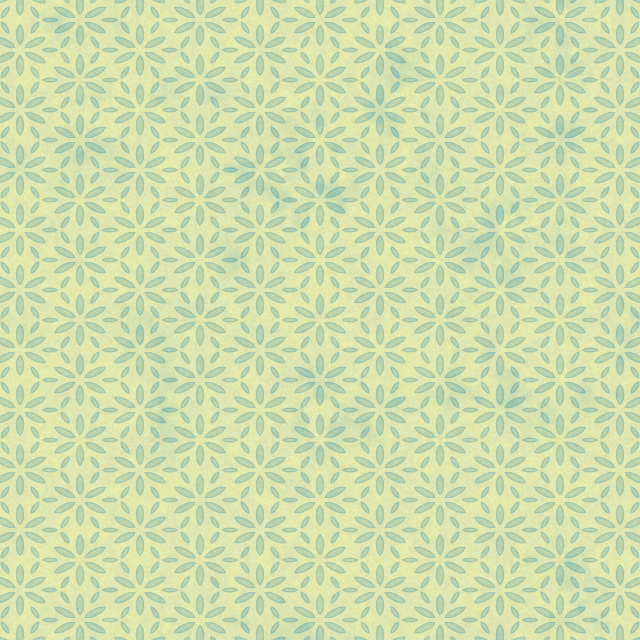
Give the GLSL for this pattern, as a Shadertoy shader.

```glsl
const float SECTOR = 1.0471976;

float hash(vec2 p) {
    vec3 q = fract(p.xyx * vec3(0.1031, 0.1030, 0.0973));
    q += dot(q, q.yzx + 33.33);
    return fract((q.x + q.y) * q.z);
}

float noise(vec2 p) {
    vec2 i = floor(p), f = fract(p);
    f = f * f * (3.0 - 2.0 * f);
    return mix(mix(hash(i), hash(i + vec2(1, 0)), f.x),
               mix(hash(i + vec2(0, 1)), hash(i + vec2(1, 1)), f.x), f.y);
}

float fbm(vec2 p) {
    float sum = 0.0, amp = 0.5;
    for (int i = 0; i < 5; i++) {
        sum += amp * noise(p);
        p = mat2(1.6, 1.2, -1.2, 1.6) * p + 17.3;
        amp *= 0.5;
    }
    return sum;
}

// Offset from the nearest flower centre on a triangular lattice
vec2 nearestFlower(vec2 p) {
    vec2 period = vec2(sqrt(3.0), 1.0);
    vec2 a = mod(p + 0.5 * period, period) - 0.5 * period;
    vec2 b = mod(p, period) - 0.5 * period;
    return dot(a, a) < dot(b, b) ? a : b;
}

// Approximate distance to a blunt leaf lying along x from start to end
float leaf(vec2 p, float start, float end, float halfWidth) {
    float halfLength = 0.5 * (end - start);
    float t = abs(p.x - 0.5 * (start + end)) / halfLength;
    float slope = 2.8 * halfWidth / halfLength * pow(t, 1.8);
    return (abs(p.y) - halfWidth * (1.0 - pow(t, 2.8))) / sqrt(1.0 + slope * slope);
}

void mainImage(out vec4 fragColor, in vec2 fragCoord) {
    vec2 uv = (fragCoord - 0.5 * iResolution.xy) / iResolution.y;
    float cell = 0.09375;
    float soft = max(1.2 / (iResolution.y * cell), 0.024);

    // Lattice is stretched sideways so columns and rows are equally spaced
    vec2 q = nearestFlower(uv / cell * vec2(0.8660254, 1.0));
    float r = length(q);
    float angle = atan(q.x, q.y + 1e-6);

    // Six petals toward neighbours, six leaflets toward the gaps
    float petalAngle = mod(angle + 0.5 * SECTOR, SECTOR) - 0.5 * SECTOR;
    float leafletAngle = mod(angle, SECTOR) - 0.5 * SECTOR;
    float petal = leaf(r * vec2(cos(petalAngle), sin(petalAngle)), 0.08, 0.43, 0.056);
    float leaflet = leaf(r * vec2(cos(leafletAngle), sin(leafletAngle)), 0.315, 0.545, 0.037);
    float d = min(petal, leaflet);

    float fill = 1.0 - smoothstep(-0.5 * soft, 0.5 * soft, d);
    float outline = 1.0 - smoothstep(0.010 - 0.5 * soft, 0.010 + 0.5 * soft, abs(d + 0.008));

    // Paper mottling, fine grain and wispy damp stains
    float mottle = fbm(uv * 45.0 + 40.0);
    float grain = noise(uv * 330.0 + 200.0) - 0.5;
    float fibre = noise(mat2(0.7, 0.7, -0.7, 0.7) * uv * vec2(210.0, 330.0) + 90.0) - 0.5;
    float patches = smoothstep(0.45, 0.78, fbm(uv * 8.0 + 11.0));
    float wisps = smoothstep(0.35, 0.75, fbm(uv * 34.0 + 63.0));
    float stain = patches * wisps;

    vec3 color = mix(vec3(0.893, 0.913, 0.672), vec3(0.876, 0.900, 0.695),
                     smoothstep(0.35, 0.6, mottle));
    vec3 petalColor = mix(vec3(0.770, 0.850, 0.665), vec3(0.715, 0.817, 0.675), mottle);
    color = mix(color, petalColor, fill);
    color = mix(color, vec3(0.600, 0.755, 0.680), outline * (0.70 + 0.3 * mottle));

    float ink = max(fill * 0.5, outline);
    color = mix(color, vec3(0.45, 0.70, 0.70), stain * (0.22 + 0.40 * ink));
    color += 0.03 * grain + 0.025 * fibre;
    fragColor = vec4(clamp(color, 0.0, 1.0), 1.0);
}
```
